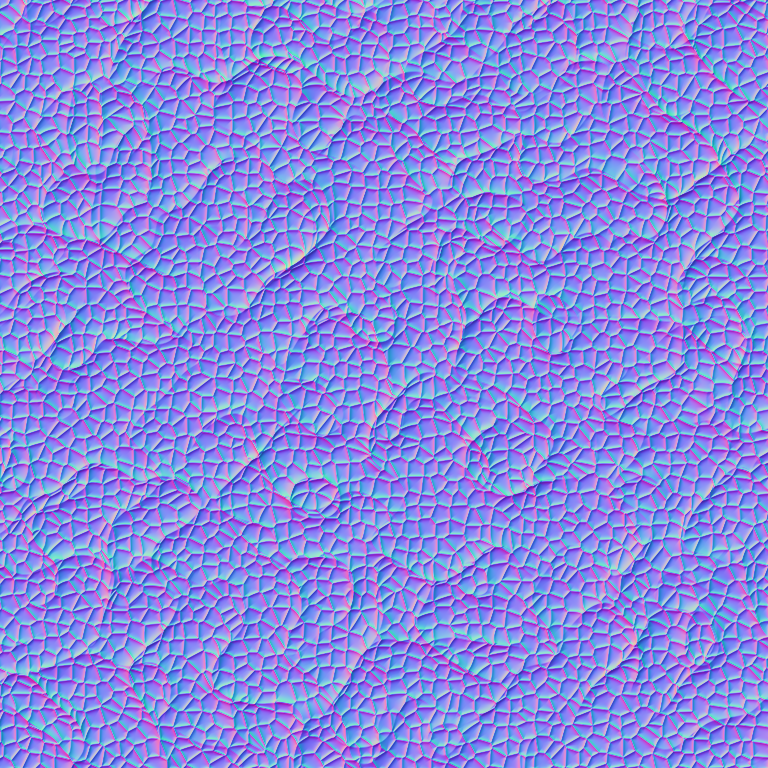
This texture map is drawn by a WebGL 1 fragment shader. Its source:

```glsl
precision highp float;
uniform vec2 u_resolution;

vec2 hash2(vec2 p) {
  vec3 q = fract(p.xyx * vec3(0.1031, 0.1030, 0.0973));
  q += dot(q, q.yzx + 33.33);
  return fract((q.xx + q.yz) * q.zy);
}

// Gradient noise, roughly -0.6 to 0.6
float corner(vec2 cell, vec2 toPoint) {
  return dot(hash2(cell) * 2.0 - 1.0, toPoint);
}

float noise(vec2 p) {
  vec2 i = floor(p), f = p - i, e = vec2(1.0, 0.0);
  vec2 u = f * f * f * (f * (f * 6.0 - 15.0) + 10.0);
  float low = mix(corner(i, f), corner(i + e.xy, f - e.xy), u.x);
  float high = mix(corner(i + e.yx, f - e.yx), corner(i + e.xx, f - e.xx), u.x);
  return mix(low, high, u.y);
}

// Distance to the nearest border between irregular cells
float cellBorder(vec2 p) {
  vec2 i = floor(p), f = p - i;
  vec2 nearCell = vec2(0.0), nearPoint = vec2(0.0);
  float best = 9.0;
  for (int y = -1; y <= 1; y++) {
    for (int x = -1; x <= 1; x++) {
      vec2 g = vec2(float(x), float(y));
      vec2 r = g + 0.1 + 0.8 * hash2(i + g) - f;
      float d = dot(r, r);
      if (d < best) { best = d; nearCell = g; nearPoint = r; }
    }
  }
  float border = 9.0;
  for (int y = -2; y <= 2; y++) {
    for (int x = -2; x <= 2; x++) {
      vec2 g = nearCell + vec2(float(x), float(y));
      vec2 r = g + 0.1 + 0.8 * hash2(i + g) - f;
      vec2 away = r - nearPoint;
      if (dot(away, away) > 0.0001) {
        border = min(border, dot(0.5 * (nearPoint + r), normalize(away)));
      }
    }
  }
  return border;
}

// Curved crease along the zero line of the noise, fading in and out
float crease(vec2 p, vec2 seed) {
  float line = abs(noise(p * 0.18 + seed));
  float strength = smoothstep(-0.3, 0.15, noise(p * 0.13 + seed.yx + 40.0));
  return strength * exp(-line / 0.065);
}

// Raised cells, pulled and sunk by the larger creases
float height(vec2 p) {
  vec2 bend = p + 0.5 * vec2(noise(p * 0.3 + 7.0), noise(p * 0.3 + 71.0));
  float foldA = crease(bend, vec2(3.3, 18.7));
  float foldB = crease(bend, vec2(57.1, 31.4));
  vec2 pulled = p + foldA * vec2(0.3, 0.4) + foldB * vec2(-0.35, 0.3);
  float plate = 0.24 * (1.0 - exp(-9.0 * cellBorder(pulled)));
  return plate - 0.4 * (foldA + foldB) + 0.14 * noise(p * 0.4 + 23.0);
}

void main() {
  vec2 p = gl_FragCoord.xy / u_resolution.y * 53.0;
  vec2 e = vec2(0.065, 0.0);
  vec2 slope = vec2(height(p + e.xy) - height(p - e.xy),
                    height(p + e.yx) - height(p - e.yx)) / (2.0 * e.x);

  // Tangent-space normal with green facing down, slightly warm
  vec3 normal = normalize(vec3(-slope.x, slope.y, 1.0));
  gl_FragColor = vec4(vec3(0.53, 0.535, 0.465) + 0.5 * normal, 1.0);
}
```
